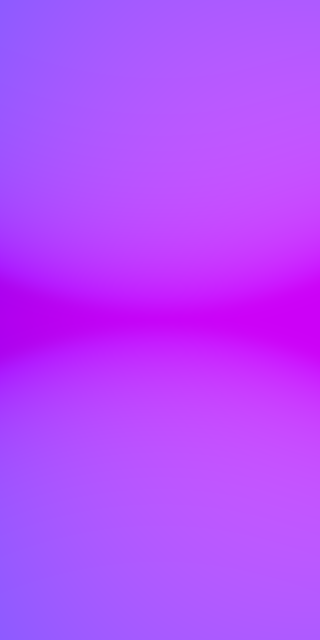
This background is drawn by a Shadertoy shader. Its source:

```glsl
// A violet backdrop crossed by a saturated magenta waist at mid height.
// Two large curved fields, mirrored about the middle, bow towards each other;
// an exponential falloff lights them, and a smooth hue drift tints them.

const float WAIST_HEIGHT = 0.5;
const float WAIST_FLARE = 0.05;   // extra half thickness at the sides
const float WAIST_SOFTNESS = 0.012;
const float GLOW_LENGTH = 0.083;

// Smooth version of max(value, 0).
float softPositive(float value, float softness) {
    return 0.5 * (value + sqrt(value * value + softness * softness));
}

// Distance into the curved fields above and below the waist.
float fieldDepth(vec2 uv, float flare, float softness) {
    float side = 2.0 * uv.x - 1.0;
    float height = abs(uv.y - WAIST_HEIGHT);
    return softPositive(height - flare * side * side - 0.006, softness);
}

// Red rises to the right and fades away from the waist, slower on the right.
float warmth(vec2 uv) {
    float height = abs(uv.y - WAIST_HEIGHT);
    float alongWaist = 0.69 + uv.x * (0.25 - 0.14 * uv.x);
    float fade = mix(0.27 * height, 0.48 * height * height, uv.x);
    return alongWaist - fade;
}

// Green and blue return as the field leaves the waist.
vec3 fieldColor(float red, float depth, float x) {
    float light = 1.0 - exp(-depth / GLOW_LENGTH);
    float coreBlue = mix(0.935, 0.97, smoothstep(0.0, 0.5, x));
    float blue = mix(coreBlue, 1.0, smoothstep(0.0, 0.35, light));
    return vec3(red, 0.355 * light, blue);
}

void mainImage(out vec4 fragColor, in vec2 fragCoord) {
    vec2 uv = fragCoord / iResolution.xy;
    float depth = fieldDepth(uv, WAIST_FLARE, WAIST_SOFTNESS);
    vec3 color = fieldColor(warmth(uv), depth, uv.x);
    fragColor = vec4(color, 1.0);
}
```
